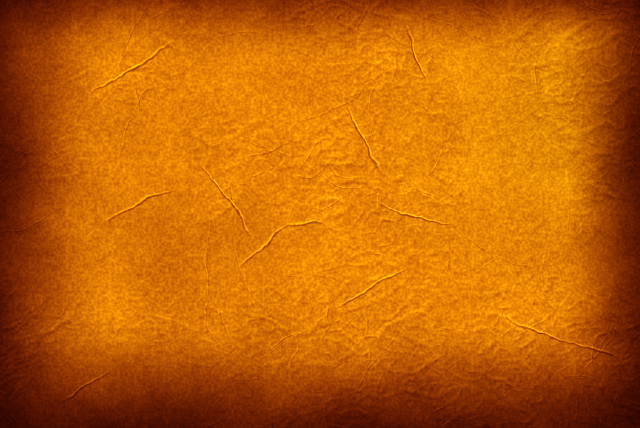
Write a Shadertoy shader that draws this texture.

```glsl
#define GRAIN_SCALE 150.0
#define GRAIN_DEPTH 0.13
#define MOTTLE_DEPTH 0.12
#define WRINKLE_DEPTH 0.10
#define CREASE_DEPTH 0.24
#define CREASE_WIDTH 0.0021
#define WARP 0.018
#define EDGE_WOBBLE 0.07
#define SHADE_DARK 0.15
#define SHADE_LIGHT 0.91

const float PI = 3.14159;

// Long folds: start xy, end xy, in canvas heights
const vec4 FOLDS[12] = vec4[12](
    vec4(0.557, 0.379, 0.674, 0.479), vec4(0.670, 0.479, 0.758, 0.477),
    vec4(0.883, 0.525, 1.064, 0.477), vec4(0.780, 0.274, 0.955, 0.378),
    vec4(0.137, 0.063, 0.260, 0.134), vec4(1.180, 0.262, 1.335, 0.196),
    vec4(1.320, 0.199, 1.445, 0.170), vec4(0.205, 0.781, 0.400, 0.912),
    vec4(0.470, 0.620, 0.590, 0.450), vec4(0.810, 0.756, 0.889, 0.600),
    vec4(0.950, 0.945, 1.000, 0.810), vec4(0.244, 0.482, 0.410, 0.560));

vec2 hash2(vec2 cell) {
    vec3 h = fract(cell.xyx * vec3(0.1031, 0.1030, 0.0973));
    h += dot(h, h.yzx + 33.33);
    return fract((h.xx + h.yz) * h.zy);
}

float gradientDot(vec2 cell, vec2 offset) {
    float angle = 2.0 * PI * hash2(cell).x;
    return dot(vec2(cos(angle), sin(angle)), offset);
}

float gradientNoise(vec2 p) {
    vec2 i = floor(p), f = p - i;
    vec2 s = f * f * f * (f * (f * 6.0 - 15.0) + 10.0);
    vec2 e = vec2(1.0, 0.0);
    float low = mix(gradientDot(i, f), gradientDot(i + e, f - e), s.x);
    float high = mix(gradientDot(i + e.yx, f - e.yx), gradientDot(i + 1.0, f - 1.0), s.x);
    return mix(low, high, s.y);
}

float fbm(vec2 p) {
    float sum = 0.0, amp = 0.6;
    for (int i = 0; i < 4; i++) {
        sum += amp * gradientNoise(p);
        p = mat2(1.6, 1.2, -1.2, 1.6) * p + 7.3;
        amp *= 0.55;
    }
    return sum;
}

// Bright ridge with its shadow just below
float crease(vec2 p, vec2 a, vec2 b, float bend, float width) {
    vec2 span = b - a;
    float len = length(span);
    vec2 dir = span / len, normal = vec2(-dir.y, dir.x);
    normal *= normal.y < 0.0 ? -1.0 : 1.0;
    float u = clamp(dot(p - a, dir) / len, 0.0, 1.0);
    float taper = sin(PI * u);
    float d = dot(p - a, normal) - bend * len * taper;
    float w = max(width, 0.65 / iResolution.y);
    float ridge = d / w, shadow = ridge + 1.7;
    return sqrt(max(taper, 0.0)) * (exp(-ridge * ridge) - 1.15 * exp(-shadow * shadow));
}

// Random creases, steeper at the left and flatter at the right
float scatteredCreases(vec2 p, float size, float seed) {
    vec2 home = floor(p / size);
    float sum = 0.0;
    for (int y = -1; y <= 1; y++)
    for (int x = -1; x <= 1; x++) {
        vec2 cell = home + vec2(x, y);
        vec2 r = hash2(cell + seed), q = hash2(cell + seed + 41.7);
        vec2 mid = (cell + r) * size;
        float lean = mix(1.25, 0.45, smoothstep(0.35, 0.85, mid.x));
        float angle = lean + (q.x - 0.5) * 2.2;
        vec2 arm = vec2(cos(angle), sin(angle)) * size * mix(0.3, 0.75, q.y);
        float strength = smoothstep(0.25, 1.0, fract(q.x * 7.0 + r.y));
        sum += strength * crease(p, mid - arm, mid + arm, (r.x - 0.5) * 0.3, CREASE_WIDTH * 0.75);
    }
    return sum;
}

// Crumpled fibre height
float wrinkles(vec2 p) {
    float broad = 1.0 - smoothstep(0.0, 0.13, abs(gradientNoise(p * vec2(9.0, 13.0))));
    float fine = 1.0 - smoothstep(0.0, 0.22, abs(gradientNoise(p * vec2(25.0, 34.0) + 4.0)));
    return broad + 0.7 * fine;
}

void mainImage(out vec4 fragColor, in vec2 fragCoord) {
    vec2 p = fragCoord / iResolution.y;
    float aspect = iResolution.x / iResolution.y;

    // Burnt border
    vec2 q = p + EDGE_WOBBLE * vec2(fbm(p * 4.0), fbm(p * 4.0 + 19.0));
    float glow = smoothstep(-0.12, 0.26, q.x) * smoothstep(-0.10, 0.21, aspect - q.x)
               * smoothstep(-0.12, 0.28, q.y) * smoothstep(-0.14, 0.15, 1.0 - q.y);
    float shade = mix(SHADE_DARK, SHADE_LIGHT, glow);

    // Mottled stain and grain
    float stain = exp(-18.0 * dot(p - vec2(0.38, 0.42), p - vec2(0.38, 0.42)));
    float gold = exp(-14.0 * dot(p - vec2(1.33, 0.72), p - vec2(1.33, 0.72)));
    float relief = MOTTLE_DEPTH * fbm(p * 6.0 + 3.0) - 0.06 * stain;
    relief += GRAIN_DEPTH * (gradientNoise(p * GRAIN_SCALE) + 0.6 * gradientNoise(p * GRAIN_SCALE * 0.4));

    // Embossed paper folds
    vec2 warped = p + WARP * vec2(fbm(p * 11.0 + 5.0), fbm(p * 11.0 + 31.0));
    float patches = smoothstep(-0.15, 0.3, fbm(p * 3.0 + 12.0) + 0.15 * p.x);
    relief += WRINKLE_DEPTH * patches * (wrinkles(warped) - wrinkles(warped + vec2(-0.002, 0.004)));
    float folds = 0.35 * scatteredCreases(warped, 0.19, 3.0)
                + 0.45 * patches * scatteredCreases(warped, 0.10, 17.0)
                + 0.35 * patches * scatteredCreases(warped, 0.06, 53.0);
    for (int i = 0; i < 12; i++)
        folds += 0.9 * crease(warped, FOLDS[i].xy, FOLDS[i].zw, 0.04 * sin(float(i) * 2.4), CREASE_WIDTH);
    relief += CREASE_DEPTH * clamp(folds, -1.2, 1.2);

    // Amber ramp
    float tone = max(shade + relief * mix(0.45, 1.0, glow), 0.03);
    float green = 0.62 * pow(tone, 1.9) + 0.045 * gold * glow;
    float blue = 0.018 * tone + 0.35 * max(tone - 1.02, 0.0);
    fragColor = vec4(clamp(vec3(tone, green, blue), 0.0, 1.0), 1.0);
}
```
